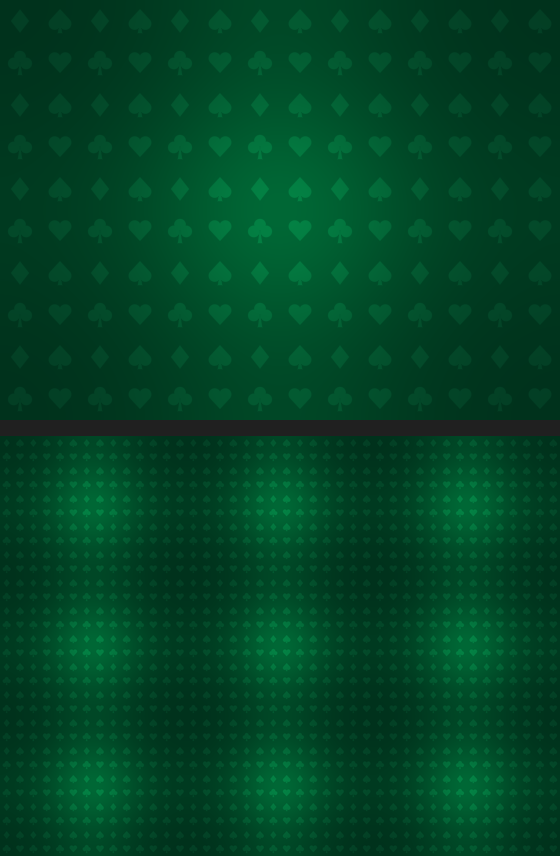
Top, the tile; bottom, the same tile 3 across and 3 down.
Write a WebGL 1 fragment shader that draws this pattern.

```glsl
precision highp float;
// Green felt with a staggered grid of card suits: 14 columns by 10 rows.
// Each suit is a small distance function; a periodic radial glow
// lights the middle and flattens out at the edges so the field tiles.

uniform vec2 u_resolution;

const float PI = 3.14159265;
const vec2 GRID = vec2(14.0, 10.0);

float diamond(vec2 p) {
  vec2 halfSize = vec2(0.218, 0.28);
  return (dot(abs(p), halfSize.yx) - halfSize.x * halfSize.y) / length(halfSize);
}

// Two round lobes joined to a wedge whose side is tangent to them.
float heart(vec2 p) {
  p.x = abs(p.x);
  float lobe = length(p - vec2(0.127, 0.0)) - 0.145;
  float side = dot(p - vec2(0.0, -0.35), vec2(0.733, -0.68));
  float top = (p.y + 0.42 * p.x) * 0.92;
  return min(lobe, max(side, top));
}

// Narrow stalk that flares towards its foot.
float stem(vec2 p) {
  float drop = clamp((0.06 - p.y) / 0.35, 0.0, 1.0);
  float side = abs(p.x) - 0.02 - 0.035 * drop * drop;
  return max(side, abs(p.y + 0.115) - 0.175);
}

float spade(vec2 p) {
  return min(heart(vec2(p.x, -p.y - 0.065)), stem(p));
}

float club(vec2 p) {
  float upper = length(p - vec2(0.0, 0.15));
  float lower = length(vec2(abs(p.x) - 0.147, p.y + 0.01));
  return min(min(upper, lower) - 0.14, stem(p));
}

void main() {
  vec2 uv = gl_FragCoord.xy / u_resolution;
  float aspect = u_resolution.x / u_resolution.y;

  // Local position, measured in row heights so the suits keep their shape
  vec2 cell = floor(uv * GRID);
  vec2 p = fract(uv * GRID) - 0.5;
  p.x *= aspect * GRID.y / GRID.x;

  // Alternate the suits by column and row parity
  bool oddColumn = mod(cell.x, 2.0) > 0.5;
  bool oddRow = mod(cell.y, 2.0) > 0.5;
  float suit;
  if (oddRow) suit = oddColumn ? spade(p) : diamond(p);
  else suit = oddColumn ? heart(p - vec2(0.0, 0.11)) : club(p);

  float edge = 0.75 * GRID.y / u_resolution.y;
  float ink = 1.0 - smoothstep(-edge, edge, suit);

  // Periodic glow, dark at the borders
  vec2 fromCentre = sin(PI * (uv - 0.5)) * vec2(aspect, 1.0) * 0.5;
  float glow = exp(-3.0 * dot(fromCentre, fromCentre));
  vec3 felt = mix(vec3(0.0, 0.165, 0.095), vec3(0.0, 0.405, 0.208), glow);
  vec3 print = felt * 1.26 + vec3(0.01, 0.0, 0.005);

  gl_FragColor = vec4(mix(felt, print, ink), 1.0);
}
```
